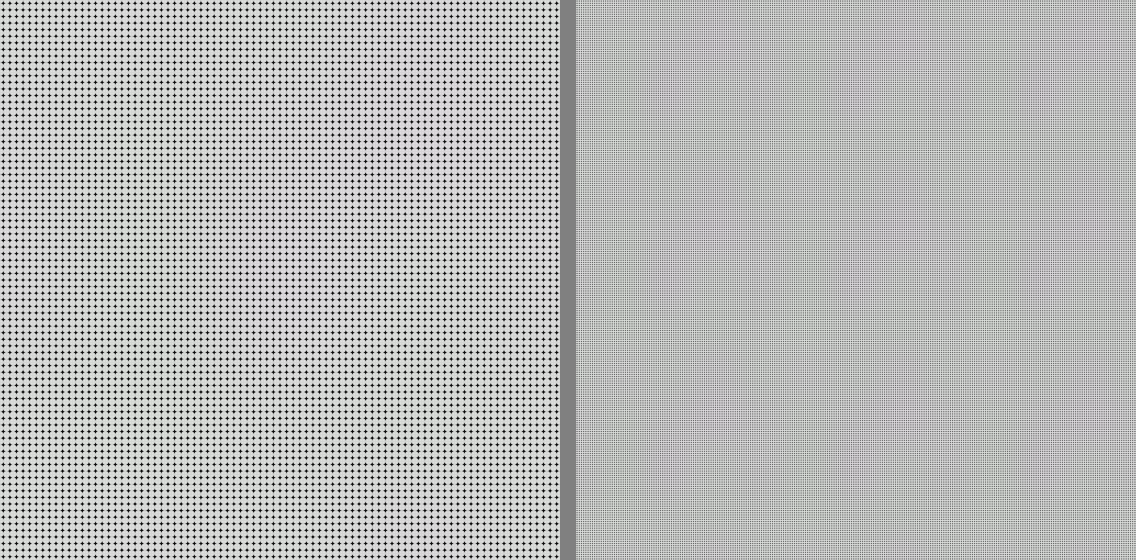
Left, the tile; right, the same tile 3 across and 3 down.
Give the GLSL for this pattern, as a three.js fragment shader.

```glsl
varying vec2 vUv;

float hash(vec2 p) {
  return fract(sin(dot(p, vec2(127.1, 311.7))) * 43758.5453);
}

// Value noise that wraps after a whole number of lattice cells
float wrapNoise(vec2 uv, float period, float seed) {
  vec2 p = uv * period;
  vec2 i = floor(p);
  vec2 f = smoothstep(0.0, 1.0, p - i);
  vec2 lo = mod(i, period);
  vec2 hi = mod(i + 1.0, period);
  float bottom = mix(hash(lo + seed), hash(vec2(hi.x, lo.y) + seed), f.x);
  float top = mix(hash(vec2(lo.x, hi.y) + seed), hash(hi + seed), f.x);
  return mix(bottom, top, f.y);
}

// Four-pointed star with concave sides, centred in each unit cell
float star(vec2 p) {
  vec2 arm = sqrt(abs(fract(p) - 0.5));
  return step(arm.x + arm.y, sqrt(0.47));
}

void main() {
  vec2 grid = vUv * 85.0;
  vec2 stepX = dFdx(grid);
  vec2 stepY = dFdy(grid);

  // Average the star over the pixel footprint to keep thin arms smooth
  float ink = 0.0;
  for (int i = 0; i < 6; i++) {
    for (int j = 0; j < 6; j++) {
      vec2 offset = (vec2(float(i), float(j)) + 0.5) / 6.0 - 0.5;
      ink += star(grid + offset.x * stepX + offset.y * stepY);
    }
  }
  ink /= 36.0;

  // Pale paper with faint drifts between lavender and green
  float tint = wrapNoise(vUv, 4.0, 3.0) - 0.5;
  float shade = wrapNoise(vUv, 5.0, 17.0) - 0.5;
  vec3 paper = vec3(0.83) + tint * vec3(0.012, -0.02, 0.018) + shade * 0.012;

  // Slight glow in the pockets between the arms
  vec2 pocket = abs(fract(grid) - 0.5) - 0.31;
  paper += 0.05 * (1.0 - smoothstep(0.05, 0.18, length(pocket)));

  gl_FragColor = vec4(mix(paper, vec3(0.03), ink), 1.0);
}
```
